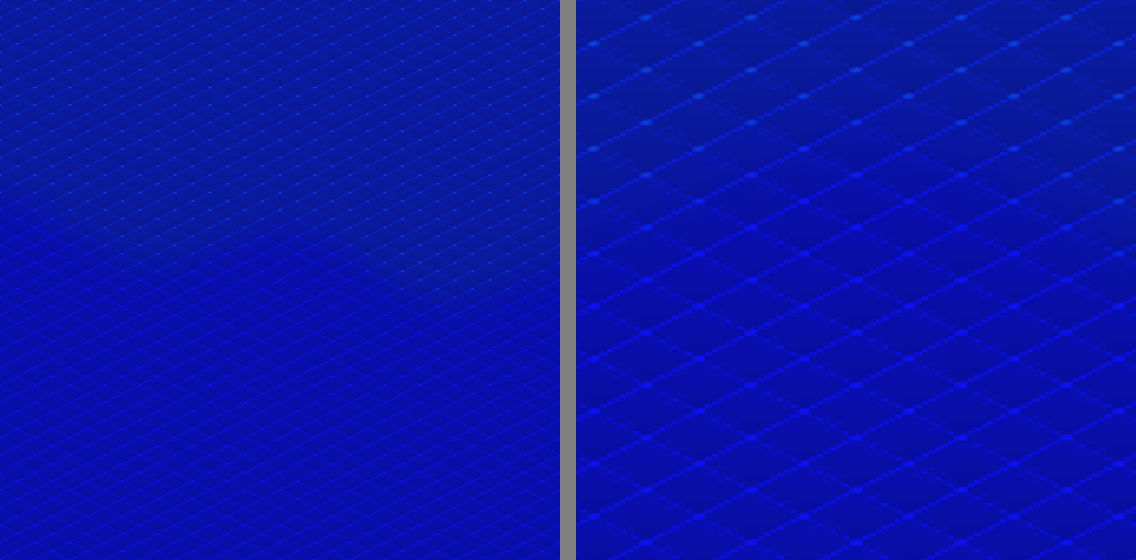
Left, the full canvas; right, a detail of the centre.
Give the GLSL for this pattern, as a WebGL 2 fragment shader.

```glsl
#version 300 es
precision highp float;

uniform vec2 u_resolution;
out vec4 fragColor;

float hash(vec2 p) {
    return fract(sin(dot(p, vec2(127.1, 311.7))) * 43758.5453);
}

// Distance from t to the nearest whole number
float gridDistance(float t) {
    return abs(fract(t + 0.5) - 0.5);
}

// Soft-edged line of the given half width
float stroke(float d, float halfWidth, float pixel) {
    return 1.0 - smoothstep(halfWidth - 0.6 * pixel, halfWidth + 0.6 * pixel, d);
}

void main() {
    vec2 uv = gl_FragCoord.xy / u_resolution;
    float pixel = 1.0 / min(u_resolution.x, u_resolution.y);

    // Skewed axes: 16 diamonds across, 32 down
    vec2 grid = uv * vec2(16.0, 32.0);
    vec2 axes = vec2(grid.x - grid.y, grid.x + grid.y);
    vec2 cell = floor(axes);
    vec2 local = fract(axes);

    // Lines climb in 16 small steps per diamond; height above each line
    float stepX = (floor(grid.x * 16.0) + 0.5) / 16.0;
    float riseGap = gridDistance(stepX - grid.y) / 32.0;
    float fallGap = gridDistance(stepX + grid.y) / 32.0;

    // Wavy, soft border between the two blues
    float border = 0.60 - 0.12 * uv.x + 0.045 * cos(11.9 * uv.x);
    float upper = smoothstep(-0.05, 0.055, uv.y - border);

    // Diamond fill with a slight slope and variation
    vec3 color = mix(vec3(0.037, 0.056, 0.657), vec3(0.037, 0.10, 0.607), upper);
    float shade = 0.035 * (local.y - local.x) + 0.01 * (hash(cell) - 0.5);
    color += shade * vec3(0.0, 0.2 * upper, 1.0);

    // Rising lines are nearly solid, falling lines are dashed
    float bead = 0.5 + 0.5 * sin(6.28318 * grid.x * 8.0);
    float rising = stroke(riseGap, 0.001, pixel) * mix(0.7, 0.95, bead);
    float falling = stroke(fallGap, 0.001, pixel) * mix(0.1, 0.8, bead);
    falling *= 1.0 - 0.6 * upper;

    vec3 lineColor = mix(vec3(0.04, 0.06, 0.92), vec3(0.04, 0.13, 0.84), upper);
    color = mix(color, lineColor, max(rising, falling));

    // Paired rows of dots flank the middle of each falling side
    float middle = smoothstep(0.18, 0.34, gridDistance(axes.x));
    float dots = stroke(abs(fallGap - 0.0039), 0.001, pixel) * (1.0 - bead);
    color = mix(color, lineColor, dots * middle * mix(0.28, 0.42, upper));

    // Small brighter crossings
    vec2 toNode = vec2(gridDistance(axes.x), gridDistance(axes.y)) / length(vec2(16.0, 32.0));
    float node = 1.0 - smoothstep(0.0005, 0.003, length(toNode));
    vec3 nodeColor = mix(vec3(0.05, 0.08, 0.98), vec3(0.04, 0.30, 0.88), upper);
    color = mix(color, nodeColor, node * 0.75);

    fragColor = vec4(color, 1.0);
}
```
